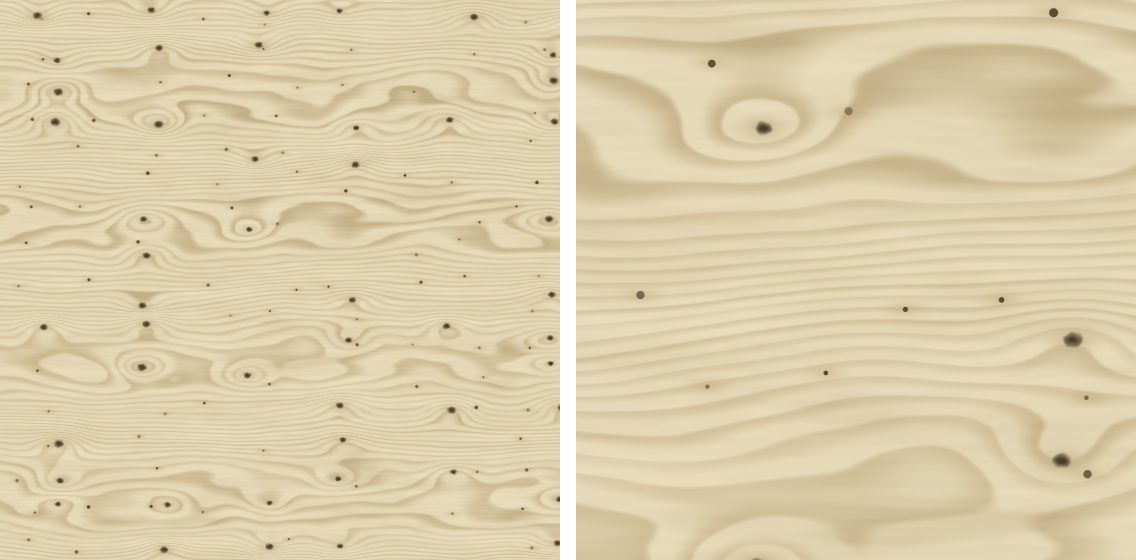
Left, the full canvas; right, a detail of the centre.
This texture is drawn by a WebGL 1 fragment shader. Its source:

```glsl
precision highp float;
uniform vec2 u_resolution;

const vec2 KNOT_GRID = vec2(5.5, 16.0);
const vec2 PIN_GRID = vec2(9.0, 17.0);

float hash(vec2 p) {
  return fract(sin(dot(p, vec2(127.1, 311.7))) * 43758.545);
}

float cornerSlope(vec2 corner, vec2 offset) {
  float angle = 6.2832 * hash(corner);
  return dot(vec2(cos(angle), sin(angle)), offset);
}

float gradientNoise(vec2 p) {
  vec2 i = floor(p), f = fract(p);
  vec2 u = f * f * f * (f * (f * 6.0 - 15.0) + 10.0);
  float low = mix(cornerSlope(i, f), cornerSlope(i + vec2(1, 0), f - vec2(1, 0)), u.x);
  float high = mix(cornerSlope(i + vec2(0, 1), f - vec2(0, 1)), cornerSlope(i + 1.0, f - 1.0), u.x);
  return mix(low, high, u.y);
}

// Centre in xy, relative size in z (zero for an empty cell)
vec3 knotInCell(vec2 cell) {
  float column = hash(vec2(cell.x, floor(cell.y / 5.0)) + 7.3);
  vec2 jitter = vec2(0.3 + 0.34 * column + 0.08 * hash(cell + 2.7), 0.25 + 0.5 * hash(cell + 5.1));
  float size = step(hash(cell + 11.9), 0.58) * mix(0.55, 1.0, hash(cell + 17.3));
  return vec3((cell + jitter) / KNOT_GRID, size);
}

// Growth ring field: steep in straight grain, flat in cathedral zones
float ringHeight(vec2 p) {
  float y = p.y + 0.025 * gradientNoise(p * vec2(2.0, 3.0));
  float height = 75.0 * y + 2.4 * sin(26.4 * y);
  height += 2.1 * gradientNoise(p * vec2(5.0, 13.0) + 3.7);
  height += 0.35 * gradientNoise(p * vec2(13.0, 38.0) + 9.2);
  vec2 home = floor(p * KNOT_GRID);
  for (int j = -1; j <= 1; j++) {
    for (int i = -1; i <= 1; i++) {
      vec2 cell = home + vec2(i, j);
      vec3 knot = knotInCell(cell);
      vec2 d = (p - knot.xy) / vec2(0.042, 0.023);
      float side = hash(cell + 23.1) < 0.5 ? -1.0 : 1.0;
      height += side * 3.2 * knot.z * exp(-dot(d, d));
    }
  }
  return height;
}

void main() {
  float pixel = 1.0 / min(u_resolution.x, u_resolution.y);
  vec2 p = gl_FragCoord.xy * pixel;

  // Ring lines: slow rise to latewood, then a crisp edge
  float height = ringHeight(p);
  float slope = length(vec2(ringHeight(p + vec2(0.001, 0)), ringHeight(p + vec2(0, 0.001))) - height) / 0.001;
  float phase = fract(height);
  float edge = clamp(0.12 + slope * pixel, 0.12, 0.5);
  float line = smoothstep(0.3, 1.0 - edge, phase) * (1.0 - smoothstep(1.0 - edge, 1.0, phase));
  float flatness = 1.0 - smoothstep(15.0, 100.0, slope);
  float strength = mix(0.42, 0.78, flatness) * mix(0.55, 1.15, hash(vec2(floor(height), 4.0)));
  strength *= 1.0 - smoothstep(0.4, 0.9, slope * pixel);
  float shade = line * strength;

  // Stained patches, long streaks and fine fibres
  float stain = smoothstep(0.2, 0.5, gradientNoise(p * vec2(7.0, 24.0) + 31.0));
  shade += 0.1 + 0.3 * stain * flatness;
  shade += 0.18 * gradientNoise(p * vec2(4.0, 55.0));
  shade += 0.13 * gradientNoise(p * vec2(22.0, 210.0));
  vec3 color = mix(vec3(0.91, 0.862, 0.735), vec3(0.765, 0.685, 0.52), clamp(shade, 0.0, 1.0));

  // Round knots with a grey-brown rim and a dark heart
  vec2 home = floor(p * KNOT_GRID);
  for (int j = -1; j <= 1; j++) {
    for (int i = -1; i <= 1; i++) {
      vec3 knot = knotInCell(home + vec2(i, j));
      if (knot.z > 0.0) {
        vec2 d = p - knot.xy;
        float radius = 0.0078 * knot.z;
        float dist = length(d * vec2(0.88, 1.1)) + 0.0015 * gradientNoise(p * 220.0);
        float glow = exp(-dot(d, d * vec2(0.4, 1.4)) / (radius * radius * 2.5));
        color = mix(color, vec3(0.74, 0.66, 0.49), 0.55 * glow);
        float rim = 1.0 - smoothstep(radius * 0.65, radius + pixel, dist);
        color = mix(color, vec3(0.47, 0.41, 0.31), 0.85 * rim);
        float heart = 1.0 - smoothstep(radius * 0.2, radius * 0.7 + pixel, dist);
        color = mix(color, vec3(0.22, 0.18, 0.13), 0.8 * heart);
      }
    }
  }

  // Pin knots with faint tan tails along the grain
  vec2 cell = floor(p * PIN_GRID);
  vec2 jitter = 0.2 + 0.6 * vec2(hash(cell + 41.0), hash(cell + 53.0));
  vec2 d = p - (cell + jitter) / PIN_GRID;
  float present = step(hash(cell + 67.0), 0.6);
  float radius = mix(0.0012, 0.0027, hash(cell + 71.0));
  float tail = exp(-dot(d * d, vec2(9000.0, 60000.0)));
  color = mix(color, vec3(0.76, 0.67, 0.48), 0.45 * present * tail);
  float pin = 1.0 - smoothstep(radius - 0.5 * pixel, radius + pixel, length(d));
  color = mix(color, vec3(0.31, 0.24, 0.16), present * pin * mix(0.45, 0.95, hash(cell + 83.0)));

  gl_FragColor = vec4(color, 1.0);
}
```
